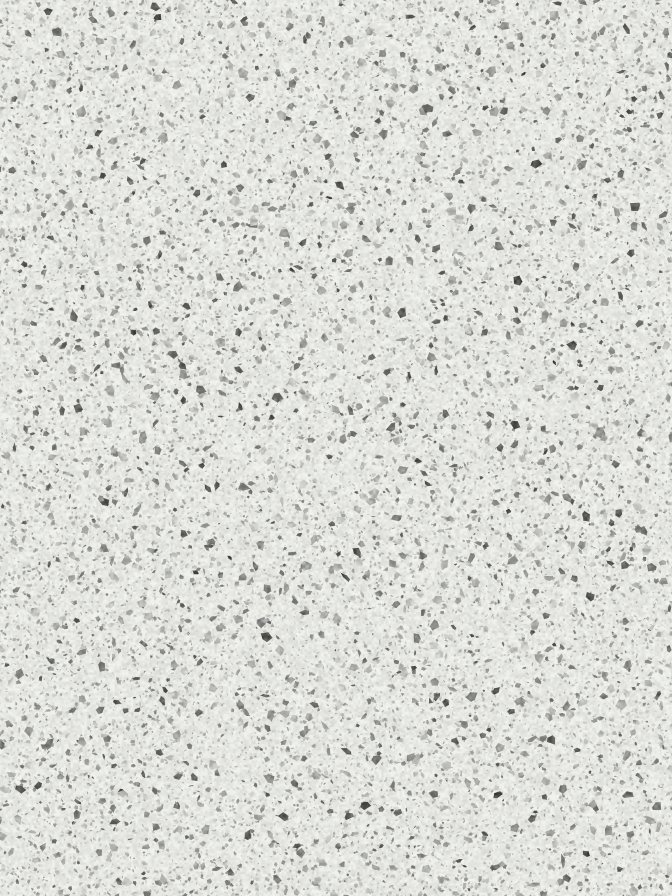
A WebGL 1 fragment shader for this texture:

```glsl
precision highp float;

uniform vec2 u_resolution;

float hash(vec2 p) {
  vec3 q = fract(p.xyx * vec3(0.1031, 0.1030, 0.0973));
  q += dot(q, q.yzx + 33.33);
  return fract((q.x + q.y) * q.z);
}

float valueNoise(vec2 p) {
  vec2 cell = floor(p);
  vec2 f = fract(p);
  f = f * f * (3.0 - 2.0 * f);
  float low = mix(hash(cell), hash(cell + vec2(1.0, 0.0)), f.x);
  float high = mix(hash(cell + vec2(0.0, 1.0)), hash(cell + 1.0), f.x);
  return mix(low, high, f.y);
}

// Signed distance to an irregular, stretched pentagon
float chipDistance(vec2 q, vec2 id, float radius) {
  float turn = 6.2832 * hash(id + 11.3);
  float c = cos(turn);
  float s = sin(turn);
  q = vec2(c * q.x + s * q.y, c * q.y - s * q.x);
  float squash = 1.0 + 1.5 * pow(hash(id + 23.7), 1.5);
  float d = -1.0;
  for (int k = 0; k < 5; k++) {
    float side = float(k);
    float angle = 1.2566 * (side + 0.6 * hash(id + 31.1 + 7.7 * side));
    vec2 normal = vec2(cos(angle), sin(angle) * squash);
    float offset = radius * (0.7 + 0.4 * hash(id + 71.9 + 5.3 * side));
    d = max(d, (dot(q, normal) - offset) / length(normal));
  }
  return d;
}

// Lays one size of chips over a tone; sizes are in cells
float scatterChips(float tone, vec2 p, float cells, vec2 sizes, float amount, vec2 tones) {
  float soft = 0.65 * cells / u_resolution.x;
  float mottle = valueNoise(p * 210.0 + 40.0) - 0.5;
  vec2 g = p * cells;
  for (int y = -1; y <= 1; y++) {
    for (int x = -1; x <= 1; x++) {
      vec2 cell = floor(g) + vec2(float(x), float(y));
      vec2 id = cell + cells * 1.37;
      if (hash(id + 3.1) < amount) {
        vec2 center = cell + vec2(hash(id + 5.9), hash(id + 8.3));
        float radius = mix(sizes.x, sizes.y, hash(id + 13.9));
        float d = chipDistance(g - center, id, radius);
        float chipTone = mix(tones.x, tones.y, pow(hash(id + 19.1), 0.6));
        chipTone += 0.2 * mottle;
        tone = mix(tone, chipTone, 1.0 - smoothstep(-soft, soft, d));
      }
    }
  }
  return tone;
}

void main() {
  vec2 p = gl_FragCoord.xy / u_resolution.x;

  // Pale ground with fine grain
  float grain = 0.65 * valueNoise(p * 290.0) + 0.35 * valueNoise(p * 140.0 + 90.0);
  float tone = min(0.972 - 0.13 * grain, 0.945);

  // Dust, small flecks and large chips, thinning out in loose patches
  float patches = 0.25 * (valueNoise(p * 9.0 + 20.0) - 0.5);
  tone = scatterChips(tone, p, 130.0, vec2(0.14, 0.36), 0.65, vec2(0.6, 0.87));
  tone = scatterChips(tone, p, 75.0, vec2(0.1, 0.28), 0.5 + patches, vec2(0.35, 0.82));
  tone = scatterChips(tone, p, 44.0, vec2(0.13, 0.32), 0.72 + patches, vec2(0.28, 0.8));

  gl_FragColor = vec4(tone * vec3(0.997, 1.003, 0.985), 1.0);
}
```
